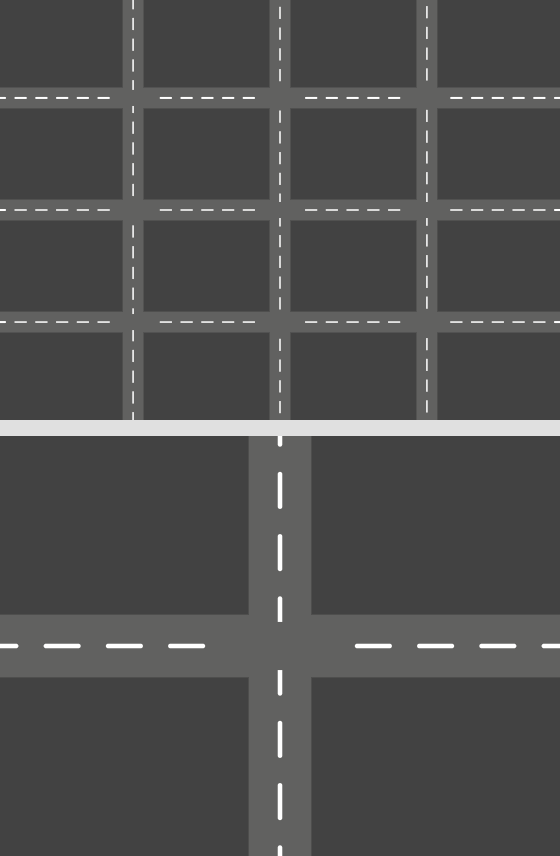
Top, the full canvas; bottom, a detail of the centre.
A WebGL 1 fragment shader for this pattern:

```glsl
precision highp float;
// A grid of grey roads with dashed white centre lines between dark city blocks.

uniform vec2 u_resolution;

// Lengths are fractions of the canvas height.
#define PITCH vec2(0.3498, 0.2668)
#define ROAD_HALF 0.0249
#define DASH_PERIOD 0.0494
#define DASH_HALF 0.0147
#define LINE_HALF 0.0018
#define LINE_EXTRA 0.0006
#define CLEAR_ACROSS 0.0494
#define CLEAR_DOWN 0.0191
#define BLOCK_COLOR vec3(0.26)
#define ROAD_COLOR vec3(0.382, 0.382, 0.376)
#define PAINT_COLOR vec3(1.0)

// Index of the nearest of three roads: -1, 0 or 1.
float nearestRoad(float position, float pitch) {
  return clamp(floor(position / pitch + 0.5), -1.0, 1.0);
}

float roadDistance(float position, float pitch) {
  return abs(position - pitch * nearestRoad(position, pitch));
}

// Centre of the dash that covers this position along a road.
float dashCentre(float along, float shift) {
  return (floor((along - shift) / DASH_PERIOD) + 0.5) * DASH_PERIOD + shift;
}

// Signed distance to a dash with round ends; x runs along the road.
float dashDistance(vec2 offset, float halfWidth) {
  float beyond = max(abs(offset.x) - DASH_HALF + halfWidth, 0.0);
  return length(vec2(beyond, offset.y)) - halfWidth;
}

float coverage(float dist, float pixel) {
  return clamp(0.5 - dist / pixel, 0.0, 1.0);
}

// Horizontal lines drop whole dashes at junctions.
float paintAcross(vec2 p, float pixel) {
  float row = nearestRoad(p.y, PITCH.y);
  float centre = dashCentre(p.x, 0.0);
  float heavy = max(step(0.5, row), step(0.64, abs(centre)));
  vec2 offset = vec2(p.x - centre, p.y - row * PITCH.y);
  float dash = coverage(dashDistance(offset, LINE_HALF + LINE_EXTRA * heavy), pixel);
  return dash * step(CLEAR_ACROSS, roadDistance(centre, PITCH.x));
}

// Vertical lines are cut off where they enter a junction.
float paintDown(vec2 p, float pixel) {
  float column = nearestRoad(p.x, PITCH.x);
  float shift = 0.0017 * column + 0.5 * DASH_PERIOD * step(column, -0.5);
  float centre = dashCentre(p.y, shift);
  vec2 offset = vec2(p.y - centre, p.x - column * PITCH.x);
  float dash = coverage(dashDistance(offset, LINE_HALF), pixel);
  float outside = coverage(CLEAR_DOWN - roadDistance(p.y, PITCH.y), pixel);
  return dash * outside * step(0.75 * CLEAR_DOWN, roadDistance(centre, PITCH.y));
}

void main() {
  float pixel = 1.0 / u_resolution.y;
  vec2 p = (gl_FragCoord.xy - 0.5 * u_resolution) * pixel;

  // Asphalt
  float across = coverage(roadDistance(p.y, PITCH.y) - ROAD_HALF, pixel);
  float down = coverage(roadDistance(p.x, PITCH.x) - ROAD_HALF, pixel);
  vec3 color = mix(BLOCK_COLOR, ROAD_COLOR, max(across, down));

  // Lane paint
  float paint = max(paintAcross(p, pixel), paintDown(p, pixel));
  gl_FragColor = vec4(mix(color, PAINT_COLOR, paint), 1.0);
}
```
